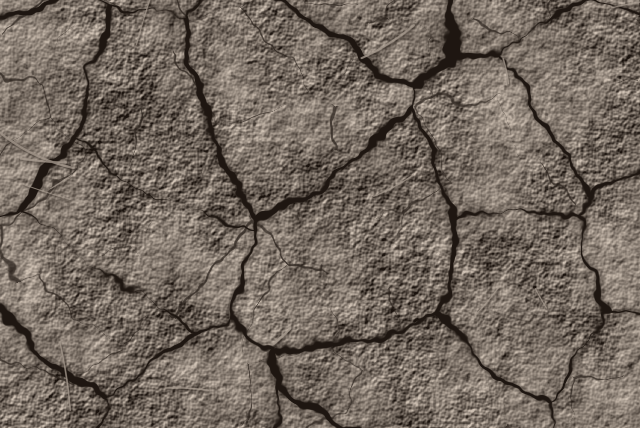
Give the GLSL for this texture, as a WebGL 1 fragment shader.

```glsl
precision highp float;
// Dry, cracked earth: warped Voronoi borders of varied width form the cracks,
// gradient noise lit from the upper left forms the crumbly soil, and thin
// bent strands scattered on a grid form the straw.

#define PLATE_SCALE 2.7     // large plates per canvas height
#define CRACK_WIDTH 0.0095  // widest half width of the main cracks
#define HAIR_SCALE 5.2      // cells per height for hairline cracks
#define HAIR_WIDTH 0.0036
#define GRAIN_SCALE 145.0   // finest crumbs per canvas height
#define GRAIN_CONTRAST 0.42
#define SOIL_TONE 0.64      // mean brightness of the soil
#define STRAW_SCALE 4.2
#define STRAW_CHANCE 0.14
#define DARK_EARTH vec3(0.10, 0.07, 0.05)
#define PALE_EARTH vec3(0.72, 0.67, 0.62)

uniform vec2 u_resolution;

const vec2 TO_LIGHT = vec2(-0.55, 0.83);

vec2 hash2(vec2 p) {
  vec3 q = fract(p.xyx * vec3(0.1031, 0.1030, 0.0973));
  q += dot(q, q.yzx + 33.33);
  return fract((q.xx + q.yz) * q.zy);
}

float slope(vec2 corner, vec2 offset) {
  float a = 6.2832 * hash2(corner).x;
  return dot(vec2(cos(a), sin(a)), offset);
}

// Gradient noise, about -0.7 to 0.7.
float noise(vec2 p) {
  vec2 i = floor(p), f = fract(p);
  vec2 u = f * f * f * (f * (f * 6.0 - 15.0) + 10.0);
  vec2 e = vec2(1.0, 0.0);
  return mix(mix(slope(i, f), slope(i + e.xy, f - e.xy), u.x),
             mix(slope(i + e.yx, f - e.yx), slope(i + e.xx, f - e.xx), u.x), u.y);
}

vec2 noise2(vec2 p) {
  return vec2(noise(p), noise(p + vec2(37.3, 91.7)));
}

// Brightness of a noise surface on the sides that face the light.
float relief(vec2 p) {
  return noise(p) - noise(p + 0.5 * TO_LIGHT);
}

// Signed distance to the cracks; each border has its own width, and
// a negative bias closes some borders altogether.
float cracks(vec2 p, float scale, float width, float bias) {
  vec2 x = p * scale, home = floor(x), toSeed = vec2(0.0);
  float nearest = 9.0;
  for (int j = -1; j <= 1; j++)
    for (int i = -1; i <= 1; i++) {
      vec2 cell = floor(x) + vec2(float(i), float(j));
      vec2 r = cell + 0.08 + 0.84 * hash2(cell + scale) - x;
      if (dot(r, r) < nearest) {
        nearest = dot(r, r);
        toSeed = r;
        home = cell;
      }
    }
  float gap = 9.0;
  for (int j = -2; j <= 2; j++)
    for (int i = -2; i <= 2; i++) {
      vec2 cell = home + vec2(float(i), float(j));
      vec2 r = cell + 0.08 + 0.84 * hash2(cell + scale) - x;
      vec2 across = r - toSeed;
      if (dot(across, across) > 0.0001) {
        float d = dot(0.5 * (toSeed + r), normalize(across)) / scale;
        gap = min(gap, d - width * mix(bias, 1.0, hash2(home + cell + 7.0).y));
      }
    }
  return gap;
}

// Coverage by bent strands; a few grid cells hold a whole clump.
float straw(vec2 p, float blur) {
  vec2 home = floor(p * STRAW_SCALE);
  float cover = 0.0;
  for (int j = -1; j <= 1; j++)
    for (int i = -1; i <= 1; i++)
      for (int k = 0; k < 4; k++) {
        vec2 cell = home + vec2(float(i), float(j));
        vec2 seed = cell * 4.0 + float(k) * 17.0;
        vec2 place = hash2(seed + 3.0), form = hash2(seed + 59.0);
        float clump = step(0.94, hash2(cell + 23.0).x);
        float present = step(hash2(seed + 101.0).x, STRAW_CHANCE + 0.7 * clump);
        vec2 q = p - (cell + mix(place, vec2(0.5), 0.6 * clump)) / STRAW_SCALE;
        float a = 3.1416 * form.x, len = mix(0.025, 0.12, form.y * form.y);
        q = vec2(cos(a) * q.x + sin(a) * q.y, cos(a) * q.y - sin(a) * q.x);
        q.y -= (place.x - 0.5) * 3.0 * q.x * q.x;
        float d = length(vec2(max(abs(q.x) - len, 0.0), q.y));
        float thick = mix(0.001, 0.0028, place.y);
        cover = max(cover, present * (1.0 - smoothstep(thick - blur, thick + blur, d)));
      }
  return cover;
}

void main() {
  float pixel = 1.0 / u_resolution.y;
  vec2 p = gl_FragCoord.xy * pixel + 5.0;

  // Soil: broad stains, rough and smooth patches, lit crumbs and pits.
  float rough = smoothstep(-0.3, 0.3, noise(p * 3.3) + 0.6 * noise(p * 9.0));
  float stains = 0.22 * noise(p * 6.0 + 11.0) + 0.22 * noise(p * 19.0);
  float crumbs = relief(p * GRAIN_SCALE) + relief(p * GRAIN_SCALE * 0.52 + 5.0)
               + 0.6 * relief(p * GRAIN_SCALE * 0.2 + 9.0);
  float pits = smoothstep(0.2, 0.5, noise(p * GRAIN_SCALE * 0.4 + 31.0));
  float tone = SOIL_TONE + stains - 0.17 * (rough - 0.5)
             + GRAIN_CONTRAST * mix(0.7, 1.2, rough) * crumbs - 0.22 * pits;

  // Cracks: ragged lines that swell and thin along their way.
  vec2 bent = p + 0.05 * noise2(p * 4.5) + 0.022 * noise2(p * 15.0)
            + 0.008 * noise2(p * 48.0);
  float swell = noise(p * 8.0 + 71.0);
  float wide = cracks(bent, PLATE_SCALE, CRACK_WIDTH, 0.15) + 0.007 * swell;
  float hair = cracks(bent + 0.012 * noise2(p * 24.0), HAIR_SCALE, HAIR_WIDTH, -1.6)
             + 0.005 * swell;
  tone *= 1.0 - 0.25 * (1.0 - smoothstep(0.0, 0.014, wide));
  tone = mix(tone, 0.12, 0.75 * (1.0 - smoothstep(-pixel, pixel, hair)));
  tone = mix(tone, 0.03, 1.0 - smoothstep(-pixel, pixel, wide));

  // Straw with a soft shadow on the side away from the light.
  tone *= 1.0 - 0.45 * straw(p + 0.005 * TO_LIGHT, 2.0 * pixel);
  tone = mix(tone, 0.88 + 0.2 * stains, 0.8 * straw(p, 0.7 * pixel));

  gl_FragColor = vec4(mix(DARK_EARTH, PALE_EARTH, clamp(tone, 0.0, 1.15)), 1.0);
}
```
